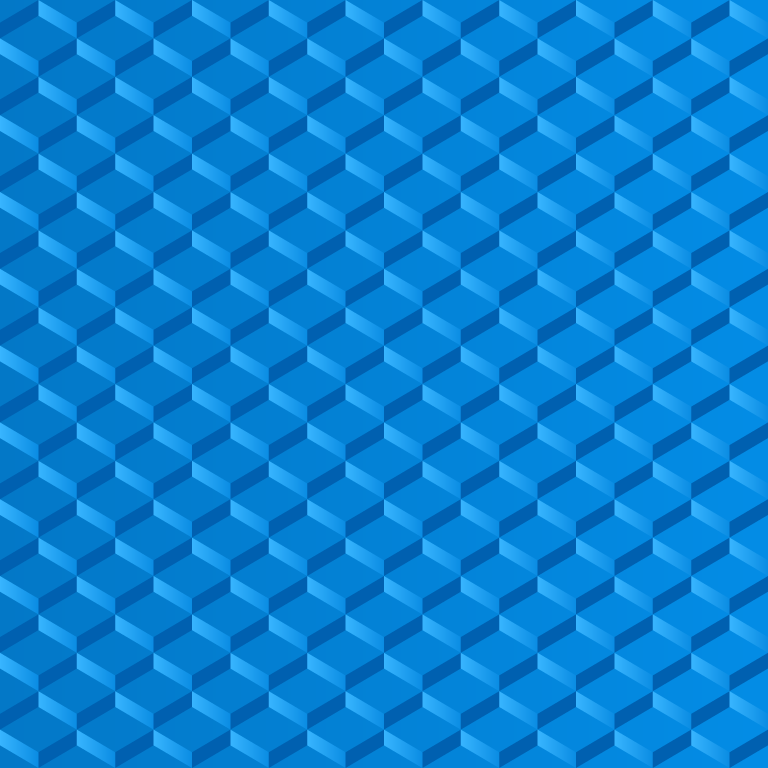
Reproduce this pattern procedurally as a three.js fragment shader.

```glsl
// Relief of blue rhombic steps: flat lozenge faces split by highlight and shadow bands.
// Each half-period column holds one falling and one rising band around shared nodes;
// neighbouring columns shift by half a period. A pixel-sized sample grid smooths edges.

varying vec2 vUv;

const float COLUMNS = 20.0;    // half periods across and down
const float BAND = 0.41;       // band height, in half periods
const int SAMPLES = 4;         // smoothing samples per axis

const vec3 FACE_LEFT = vec3(0.01, 0.47, 0.78);
const vec3 FACE_RIGHT = vec3(0.01, 0.55, 0.90);
const vec3 LIGHT_START = vec3(0.22, 0.71, 1.00);
const vec3 LIGHT_END = vec3(0.04, 0.55, 0.89);
const vec3 SHADOW = vec3(0.00, 0.375, 0.69);

// 1 where x lies between low and high
float inside(float x, float low, float high) {
  return step(low, x) * step(x, high);
}

vec3 relief(vec2 uv, float band) {
  vec2 p = uv * COLUMNS;
  float column = floor(p.x);
  float across = p.x - column;

  // Signed height from the nearest node on the column's left edge
  float height = mod(p.y - column, 2.0) - 1.0;
  float slant = (1.0 - band) * across;

  // Highlight falls away below the node, shadow rises above it
  float light = inside(height + slant, -band, 0.0);
  float shadow = inside(height - slant, 0.0, band);

  vec3 color = mix(FACE_LEFT, FACE_RIGHT, uv.x);
  color = mix(color, mix(LIGHT_START, LIGHT_END, across), light);
  return mix(color, SHADOW, shadow);
}

// Average over one pixel footprint
vec3 smoothRelief(vec2 uv, vec2 footprint, float band) {
  vec3 sum = vec3(0.0);
  for (int j = 0; j < SAMPLES; j++) {
    for (int i = 0; i < SAMPLES; i++) {
      vec2 offset = (vec2(float(i), float(j)) + 0.5) / float(SAMPLES) - 0.5;
      sum += relief(uv + offset * footprint, band);
    }
  }
  return sum / float(SAMPLES * SAMPLES);
}

void main() {
  gl_FragColor = vec4(smoothRelief(vUv, fwidth(vUv), BAND), 1.0);
}
```
